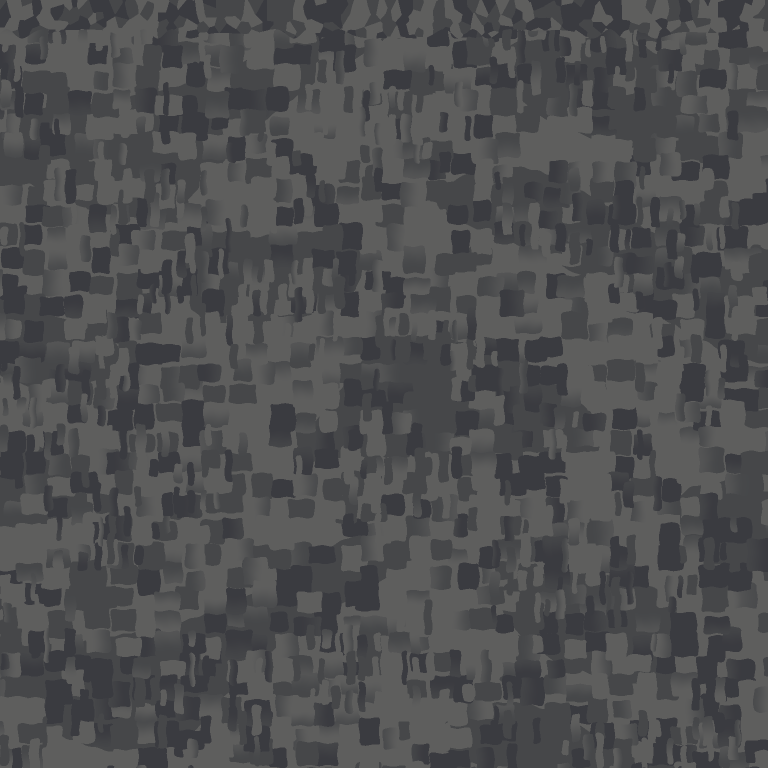
A Shadertoy shader for this pattern:

```glsl
// Draws a matte grey mosaic of overlapping rounded blocks and slivers under a band of small shards.

const vec3 DARK  = vec3(0.228, 0.230, 0.250);
const vec3 MID   = vec3(0.275, 0.280, 0.288);
const vec3 LIGHT = vec3(0.368, 0.368, 0.365);

vec4 hash4(vec2 p, float seed) {
    vec4 q = fract((p.xyxy + seed) * vec4(0.1031, 0.1030, 0.0973, 0.1099));
    q += dot(q, q.wzxy + 33.33);
    return fract((q.xxyz + q.yzzw) * q.zywx);
}

// Broad patches from layered sines, about -1 to 1
float patches(vec2 p, float phase) {
    float across = sin(11.0 * p.x + 2.5 * sin(9.0 * p.y + phase) + phase);
    float along = sin(27.0 * p.y + 2.2 * sin(7.0 * p.x + phase));
    return 0.5 * (across + along);
}

float roundBox(vec2 p, vec2 halfSize, float radius) {
    vec2 q = abs(p) - halfSize + radius;
    return length(max(q, 0.0)) + min(max(q.x, q.y), 0.0) - radius;
}

// Tone levels: 0 dark, 1 mid, 2 light
float pickTone(float pick, float bias) {
    float v = pick + bias;
    return step(0.29, v) + step(0.58, v);
}

vec3 toneColour(float tone) {
    return tone < 1.0 ? mix(DARK, MID, tone) : mix(MID, LIGHT, tone - 1.0);
}

// Some blocks fade towards a neighbouring tone along one axis
float fadeTone(float tone, vec2 local, vec4 rnd) {
    float side = rnd.x < 0.5 ? local.x : local.y;
    float ramp = smoothstep(-0.6, 1.1, rnd.y < 0.5 ? side : -side);
    float target = tone == 1.0 ? 1.7 : 1.0;
    return mix(tone, target, ramp * 0.85 * step(0.64, rnd.z));
}

// Scatters one box per cell; the box with the highest rank stays on top
float stackBoxes(float under, vec2 uv, vec2 grid, vec2 halfMin, vec2 halfMax,
                 float share, float clustering, float seed) {
    vec2 p = uv * grid;
    float tone = under, topRank = -1.0;
    for (int j = -1; j <= 1; j++)
    for (int i = -1; i <= 1; i++) {
        vec2 id = floor(p) + vec2(i, j);
        vec4 place = hash4(id, seed);
        vec4 form = hash4(id, seed + 31.7);
        vec2 offset = p - id - 0.5 - 0.5 * (place.xy - 0.5);
        vec2 halfSize = mix(halfMin, halfMax, form.xy);
        float d = roundBox(offset / grid, halfSize / grid, 0.0035);
        vec2 home = id / grid;
        float present = share + clustering * patches(home, 2.0);
        if (d < 0.0 && place.z > topRank && form.z < present) {
            topRank = place.z;
            float flatTone = pickTone(form.w, 0.13 * patches(home, 0.6));
            tone = fadeTone(flatTone, offset / halfSize, hash4(id, seed + 67.3));
        }
    }
    return tone;
}

// Cellular shards: tone of the nearest scattered point
float shardTone(vec2 uv, float cells) {
    vec2 p = uv * cells;
    float nearest = 9.0, tone = 1.0;
    for (int j = -1; j <= 1; j++)
    for (int i = -1; i <= 1; i++) {
        vec2 id = floor(p) + vec2(i, j);
        vec4 rnd = hash4(id, 11.9);
        float d = length(p - id - rnd.xy);
        if (d < nearest) {
            nearest = d;
            tone = pickTone(rnd.z, 0.0);
        }
    }
    return tone;
}

float mosaicTone(vec2 uv) {
    // Slightly uneven edges, and stretched blocks at the right border
    vec2 p = uv + 0.0009 * sin(uv.yx * vec2(210.0, 260.0) + 4.0 * sin(uv * 37.0));
    p.x -= 0.6 * max(p.x - 0.965, 0.0);

    float tone = 1.0 + step(-0.2, patches(p, 0.6));
    tone = stackBoxes(tone, p, vec2(34.0), vec2(0.38), vec2(0.62), 0.93, 0.0, 3.1);
    tone = stackBoxes(tone, p, vec2(58.0, 27.0), vec2(0.18, 0.28), vec2(0.42, 0.62),
                      0.30, 0.45, 19.4);

    // Shards grow taller at the upper border
    float shardStart = 0.956 + 0.006 * sin(uv.x * 83.0 + 3.0 * sin(uv.x * 31.0));
    vec2 s = vec2(uv.x, uv.y - 0.6 * max(uv.y - 0.982, 0.0));
    return uv.y > shardStart ? shardTone(s, 78.0) : tone;
}

void mainImage(out vec4 fragColor, in vec2 fragCoord) {
    // Average four samples to smooth the edges
    vec3 colour = vec3(0.0);
    for (int k = 0; k < 4; k++) {
        vec2 shift = vec2(k % 2, k / 2) * 0.5 - 0.25;
        colour += toneColour(mosaicTone((fragCoord + shift) / iResolution.xy));
    }
    fragColor = vec4(colour / 4.0, 1.0);
}
```
